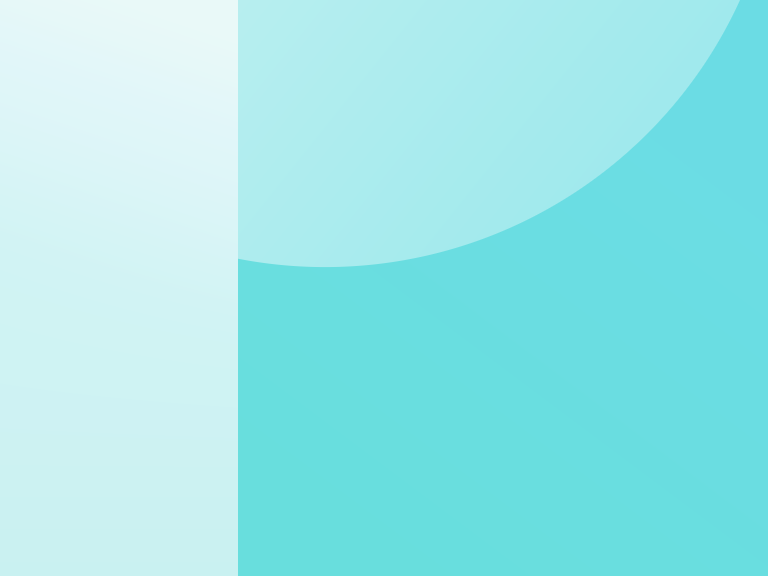
Write a Shadertoy shader that draws this background.

```glsl
// Pale vertical panel beside a turquoise field with a large translucent disc.
#define PANEL_EDGE 0.4132
#define DISC_CENTER vec2(0.5642, 1.328)
#define DISC_RADIUS 0.7917

const vec3 FIELD_LOW   = vec3(0.408, 0.872, 0.866);
const vec3 FIELD_HIGH  = vec3(0.420, 0.864, 0.896);
const vec3 DISC_LIGHT  = vec3(0.718, 0.935, 0.938);
const vec3 DISC_DEEP   = vec3(0.628, 0.915, 0.928);
const vec3 PANEL_TOP   = vec3(0.914, 0.976, 0.972);
const vec3 PANEL_UPPER = vec3(0.882, 0.965, 0.976);
const vec3 PANEL_MID   = vec3(0.816, 0.953, 0.955);
const vec3 PANEL_BASE  = vec3(0.782, 0.942, 0.942);

// Coverage of a shape: 1 inside (negative distance), 0 outside.
float coverage(float dist, float pixel) {
    return clamp(0.5 - dist / pixel, 0.0, 1.0);
}

vec3 fieldColor(vec2 uv) {
    return mix(FIELD_LOW, FIELD_HIGH, smoothstep(0.3, 1.9, uv.x + uv.y));
}

// Diagonal fade from the upper left to the lower right.
vec3 discColor(vec2 p) {
    float fade = (p.x - PANEL_EDGE) + 0.8 * (1.0 - p.y);
    return mix(DISC_LIGHT, DISC_DEEP, clamp(fade / 0.87, 0.0, 1.0));
}

// Vertical fade, tilted slightly so the right side stays lighter higher up.
vec3 panelColor(vec2 p) {
    float tilt = 0.14 * (p.x / PANEL_EDGE - 0.5) * smoothstep(0.15, 0.6, p.y);
    float h = p.y + tilt;
    vec3 color = mix(PANEL_BASE, PANEL_MID, smoothstep(-0.2, 0.5, h));
    color = mix(color, PANEL_UPPER, smoothstep(0.42, 0.88, h));
    return mix(color, PANEL_TOP, smoothstep(0.8, 1.03, h));
}

void mainImage(out vec4 fragColor, in vec2 fragCoord) {
    vec2 uv = fragCoord / iResolution.xy;
    vec2 p = fragCoord / iResolution.y;
    float pixel = 1.0 / iResolution.y;

    // Layers from back to front
    vec3 color = fieldColor(uv);
    float disc = length(p - DISC_CENTER) - DISC_RADIUS;
    color = mix(color, discColor(p), coverage(disc, pixel));
    color = mix(color, panelColor(p), coverage(p.x - PANEL_EDGE, pixel));

    fragColor = vec4(color, 1.0);
}
```
